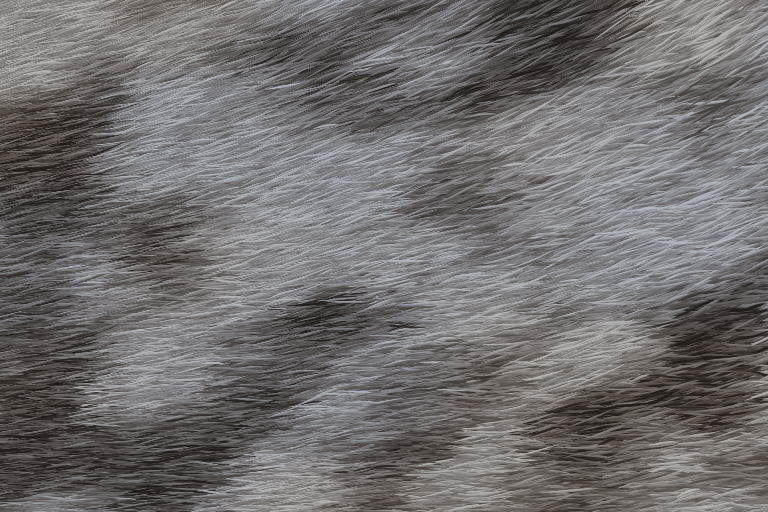
Write a Shadertoy shader that draws this texture.

```glsl
const int LAYERS = 20;
const vec2 CELL = vec2(0.075, 0.011);
const vec3 UNDERCOAT = vec3(0.13, 0.11, 0.10);
const vec3 BROWN = vec3(0.34, 0.32, 0.31);
const vec3 GREY = vec3(0.49, 0.485, 0.49);
const vec3 SILVER = vec3(0.71, 0.72, 0.735);

float hash(vec2 p) {
    return fract(sin(dot(p, vec2(127.1, 311.7))) * 43758.5453);
}

float noise(vec2 p) {
    vec2 i = floor(p), f = fract(p);
    f = f * f * (3.0 - 2.0 * f);
    float low = mix(hash(i), hash(i + vec2(1, 0)), f.x);
    float high = mix(hash(i + vec2(0, 1)), hash(i + vec2(1, 1)), f.x);
    return mix(low, high, f.y);
}

// Direction in which the coat lies: steeper towards the top
float flowSlope(float y) {
    return mix(0.06, 0.40, y);
}

// Coordinates along (x) and across (y) the hairs
vec2 combed(vec2 p) {
    float wave = 0.02 * noise(p * 4.0) + 0.006 * noise(p * 11.0 + 7.0);
    return vec2(p.x, p.y - (p.x - 0.75) * flowSlope(p.y) + wave);
}

// Pale coat = 1, dark patch = 0; staggered spots broken up by noise
float paleness(vec2 p) {
    vec2 q = vec2(p.x, p.y - 0.25 * p.x);
    float spots = 0.5 + 0.5 * sin(q.x * 12.0 + 0.8) * sin(q.y * 13.0 + 2.0);
    float n = 0.25 * spots + 0.45 * noise(q * vec2(4.6, 7.0) + 3.7);
    n += 0.30 * noise(q * vec2(9.0, 15.0) + 21.3);
    return smoothstep(0.25, 0.65, n);
}

// Brightness to fur colour, with a slow drift between warm and cool
vec3 furColor(float tone, float warmth) {
    vec3 c = mix(UNDERCOAT, BROWN, smoothstep(0.08, 0.33, tone));
    c = mix(c, GREY, smoothstep(0.30, 0.50, tone));
    c = mix(c, SILVER, smoothstep(0.46, 0.74, tone));
    return c * mix(vec3(0.985, 0.995, 1.02), vec3(1.025, 1.0, 0.965), warmth);
}

// Coverage of one tapered, bent hair; side runs from -1 to 1 across it
float hairMask(vec2 d, float halfLength, float halfWidth, float tilt,
               float bend, float pixel, out float side) {
    float s = d.x / halfLength;
    float offset = d.y - tilt * d.x - bend * (s * s - 0.4);
    float w = halfWidth * (1.0 - s * s);
    side = clamp(offset / max(w, 0.0005), -1.0, 1.0);
    float edge = clamp((w - abs(offset)) / pixel + 0.5, 0.0, 1.0);
    return edge * smoothstep(1.0, 0.85, abs(s));
}

// Paints one layer of hairs over the colour below
vec3 hairLayer(vec3 below, vec2 p, vec2 q, float layer, float depth,
               float warmth, float pixel) {
    vec2 shift = vec2(hash(vec2(layer, 1.3)), hash(vec2(layer, 5.9)));
    vec2 grid = q / CELL + shift * 17.0;
    vec2 home = floor(grid);
    vec3 color = below;
    for (int j = -1; j <= 1; j++) {
        for (int i = -1; i <= 1; i++) {
            vec2 id = home + vec2(i, j);
            vec2 seed = id + layer * vec2(13.7, 29.1);
            vec2 jitter = vec2(hash(seed), hash(seed + 3.1));
            vec2 d = (grid - id - jitter) * CELL;
            float shape = hash(seed + 8.3);
            float side;
            float mask = hairMask(d, mix(0.026, 0.056, shape),
                                  mix(0.0012, 0.0025, hash(seed + 11.9)),
                                  (hash(seed + 17.3) - 0.5) * 0.46,
                                  (shape - 0.5) * 0.007, pixel, side);
            if (mask <= 0.0) continue;

            // One tone for the whole hair, taken near its middle
            float reach = (hash(seed + 41.3) - 0.5) * 0.10 - d.x;
            float pale = paleness(p + reach * vec2(1.0, flowSlope(p.y)));
            float tone = mix(0.25, 0.575, pale);
            tone += (hash(seed + 23.7) - 0.5) * mix(0.40, 0.27, pale);
            tone += 0.18 * step(0.965, hash(seed + 31.1));
            tone *= mix(0.64, 1.05, depth) * (1.0 + 0.16 * side);
            color = mix(color, furColor(tone, warmth), mask * 0.95);
        }
    }
    return color;
}

void mainImage(out vec4 fragColor, in vec2 fragCoord) {
    vec2 p = fragCoord / iResolution.y;
    vec2 q = combed(p);
    float pixel = 0.75 / iResolution.y;
    float warmth = smoothstep(0.25, 0.8, noise(p * vec2(3.0, 4.0) + 40.0));

    // Shadowed undercoat, then hairs from the skin upwards
    vec3 color = furColor(mix(0.12, 0.40, paleness(p)), warmth);
    for (int k = 0; k < LAYERS; k++) {
        float depth = float(k) / float(LAYERS - 1);
        color = hairLayer(color, p, q, float(k), depth, warmth, pixel);
    }
    fragColor = vec4(color, 1.0);
}
```
